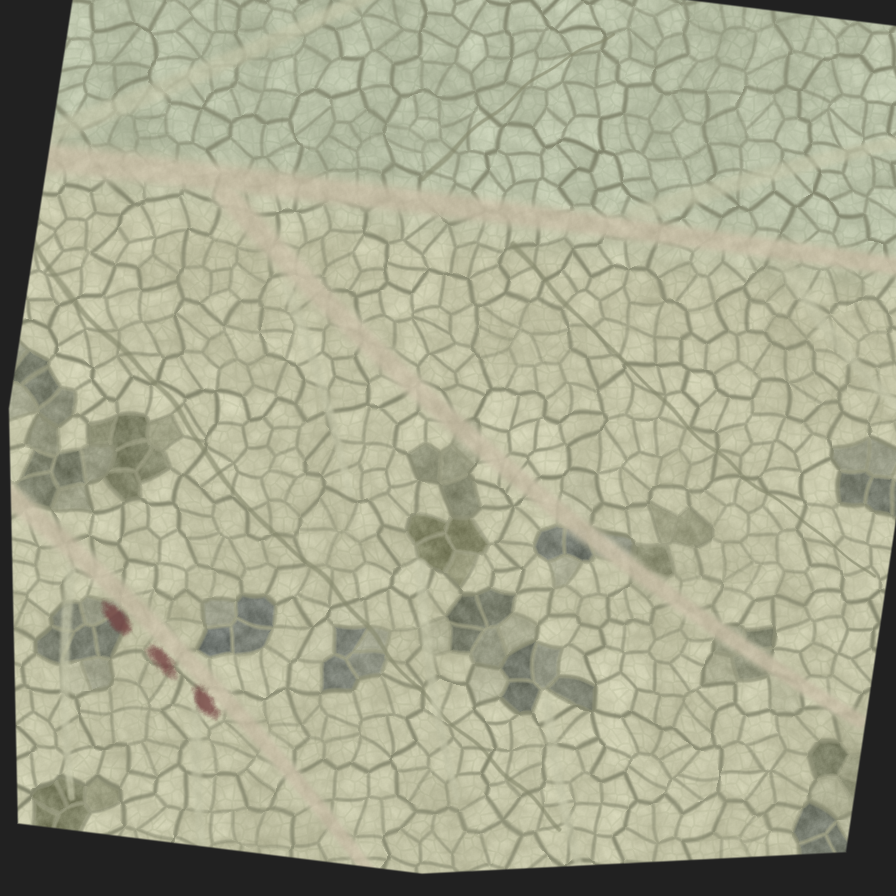
Give the GLSL for this texture, as a WebGL 2 fragment shader.

```glsl
#version 300 es
precision highp float;
// Underside of a pale leaf on a dark ground: bowed veins over a net of
// small cells. Cellular noise gives the net and the bruised cells,
// layered sines the mottling, and half planes cut the outline.

uniform vec2 u_resolution;
out vec4 fragColor;

struct Cell { vec2 site; vec2 neighbour; float edge; float id; };

vec2 hash2(vec2 k) {
    vec3 h = fract(vec3(k.xyx) * vec3(0.1031, 0.1030, 0.0973));
    h += dot(h, h.yzx + 33.33);
    return fract((h.xx + h.yz) * h.zy);
}

// Nearest two sites and the distance to the wall between them
Cell cellular(vec2 p, float scale) {
    vec2 g = p * scale, base = floor(g);
    Cell c = Cell(vec2(0.0), vec2(0.0), 0.0, 0.0);
    float near = 9.0, second = 9.0;
    for (int j = -1; j <= 1; j++)
    for (int i = -1; i <= 1; i++) {
        vec2 k = base + vec2(i, j);
        vec2 site = k + 0.1 + 0.8 * hash2(k + 17.0);
        float d = dot(site - g, site - g);
        if (d < near) {
            second = near; c.neighbour = c.site;
            near = d; c.site = site; c.id = hash2(k + 91.0).x;
        } else if (d < second) {
            second = d; c.neighbour = site;
        }
    }
    c.edge = (second - near) / (2.0 * distance(c.site, c.neighbour) * scale);
    c.site /= scale;
    c.neighbour /= scale;
    return c;
}

float mottle(vec2 p) {
    float sum = 0.0, amp = 0.5;
    for (int i = 0; i < 5; i++) {
        sum += amp * sin(p.x + 1.7 * sin(p.y)) * sin(p.y + 1.3 * sin(p.x * 0.8));
        p = mat2(1.5, 1.2, -1.2, 1.5) * p + 2.3;
        amp *= 0.68;
    }
    return sum;
}

// Soft tapering stroke from a to b, bowed sideways at its middle
float vein(vec2 p, vec2 a, vec2 b, float bow, float width) {
    vec2 along = b - a;
    float len = length(along), t = dot(p - a, along) / (len * len);
    float u = clamp(t, 0.0, 1.0);
    float side = dot(p - a, vec2(-along.y, along.x)) / len - 4.0 * bow * u * (1.0 - u);
    float d = length(vec2(side, (t - u) * len));
    return 1.0 - smoothstep(0.25, 1.0, d / (width * (1.0 - 0.4 * u)));
}

// Signed distance from the line a-b, positive on its left
float leftOf(vec2 p, vec2 a, vec2 b) {
    vec2 e = normalize(b - a);
    return e.x * (p.y - a.y) - e.y * (p.x - a.x);
}

void main() {
    vec2 p = gl_FragCoord.xy / u_resolution;
    vec2 q = p + 0.005 * sin(p.yx * vec2(31.0, 27.0)) + 0.0016 * sin(p.yx * vec2(97.0, 113.0) + 1.0);
    float broad = mottle(p * 11.0), fine = mottle(p * 85.0 + 4.0);

    // Blade: cooler above the midrib, yellower below
    float below = smoothstep(-0.06, 0.06, 0.82 - 0.125 * p.x - p.y);
    vec3 col = mix(vec3(0.715, 0.745, 0.645), vec3(0.76, 0.76, 0.645), below);
    col += 0.035 * broad + 0.045 * fine;

    // Net: walls darken where the two cells lie in different large areoles
    Cell c = cellular(q, 30.0);
    Cell host = cellular(c.site, 9.0);
    float border = step(0.001, distance(host.site, cellular(c.neighbour, 9.0).site));
    float wall = 1.0 - smoothstep(0.0003, 0.0036 + 0.001 * border, c.edge);
    float thread = 1.0 - smoothstep(0.0, 0.0022, cellular(q + 0.3, 68.0).edge);
    col += 0.045 * (c.id - 0.5) + 0.02 * smoothstep(0.003, 0.011, c.edge);
    col -= vec3(0.05, 0.045, 0.05) * thread * (0.6 + 0.6 * fine);

    // Bruised cells, clustered around some areole centres
    float reach = distance(c.site, host.site) + 0.03 * (c.id - 0.5);
    float bruise = step(0.67 + 0.12 * p.x, host.id) * (1.0 - smoothstep(0.018, 0.052, reach));
    bruise *= step(c.site.y, 0.765 - 0.125 * c.site.x) * smoothstep(-0.001, 0.004, c.edge);
    vec3 stain = mix(vec3(0.46, 0.47, 0.34), vec3(0.37, 0.40, 0.41), fract(host.id * 37.0));
    col = mix(col, stain + 0.10 * fine, 0.85 * bruise);
    col = mix(col, vec3(0.48, 0.49, 0.395), wall * (0.46 + 0.24 * border + 0.2 * broad));

    // Thin dark furrows
    float furrow = vein(q, vec2(0.03, 0.74), vec2(0.63, 0.07), -0.015, 0.005);
    furrow = max(furrow, vein(q, vec2(0.57, 0.73), vec2(0.97, 0.36), -0.015, 0.004));
    furrow = max(furrow, vein(q, vec2(0.47, 0.80), vec2(0.68, 0.96), 0.01, 0.004));
    col = mix(col, vec3(0.53, 0.54, 0.43), 0.65 * furrow);

    // Raised veins, stout then slender
    float rib = vein(p, vec2(0.04, 0.825), vec2(1.02, 0.70), 0.004, 0.029);
    rib = max(rib, vein(p, vec2(0.25, 0.785), vec2(0.96, 0.195), -0.035, 0.024));
    rib = max(rib, vein(p, vec2(0.0, 0.455), vec2(0.41, 0.03), 0.018, 0.022));
    float twig = vein(p, vec2(0.05, 0.85), vec2(0.42, 1.01), -0.006, 0.019);
    twig = max(twig, vein(p, vec2(0.71, 0.76), vec2(1.02, 0.845), 0.005, 0.017));
    twig = max(twig, vein(p, vec2(0.87, 0.72), vec2(1.01, 0.54), -0.012, 0.014));
    twig = max(twig, vein(p, vec2(0.32, 0.68), vec2(0.39, 0.45), 0.005, 0.010));
    for (float i = 0.0; i < 4.0; i++) {
        vec2 root = vec2(0.08 + 0.14 * i + 0.11 * step(1.5, i), 0.37 - 0.15 * mod(i, 2.0));
        twig = max(twig, vein(p, root, root + vec2(0.02 * i, -0.26), -0.008, 0.010));
    }
    vec3 ribColor = mix(vec3(0.76, 0.765, 0.655), vec3(0.775, 0.74, 0.645), rib);
    col = mix(col, ribColor + 0.045 * fine, max(0.88 * rib, 0.7 * twig));

    // Small red scars beside the lower vein
    for (float i = 0.0; i < 3.0; i++) {
        vec2 d = p - vec2(0.13 + 0.05 * i, 0.31 - 0.047 * i);
        float scar = 1.0 - smoothstep(0.005, 0.016, length(vec2(d.x + 0.5 * d.y, 0.7 * d.y)) + 0.004 * fine);
        col = mix(col, vec3(0.46, 0.27, 0.27), 0.8 * scar);
    }

    // Outline
    float inside = min(leftOf(p, vec2(0.081, 1.0), vec2(0.010, 0.544)), leftOf(p, vec2(0.010, 0.544), vec2(0.02, 0.081)));
    inside = min(inside, min(leftOf(p, vec2(0.02, 0.081), vec2(0.471, 0.025)), leftOf(p, vec2(0.471, 0.025), vec2(0.944, 0.049))));
    inside = min(inside, min(leftOf(p, vec2(0.944, 0.049), vec2(1.0, 0.42)), leftOf(p, vec2(1.0, 0.971), vec2(0.768, 1.0))));
    fragColor = vec4(mix(vec3(0.13), col, smoothstep(-0.0015, 0.0015, inside)), 1.0);
}
```
